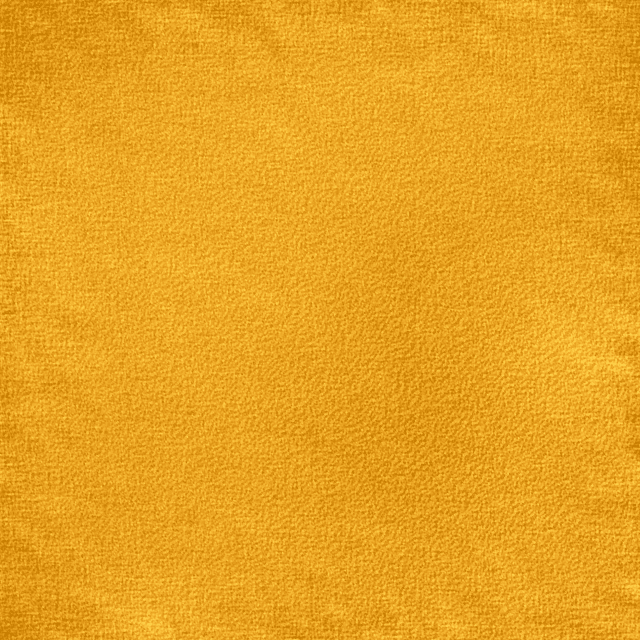
Give the GLSL for this texture, as a WebGL 2 fragment shader.

```glsl
#version 300 es
precision highp float;
// Golden embossed cloth: a fine crisp pebbled relief lit from the upper left,
// built from cellular bumps, over faint crossing threads and broad worn
// patches of light and shade. The summed tone indexes an amber colour ramp.

uniform vec2 u_resolution;
out vec4 fragColor;

vec3 hash3(vec2 cell) {
    vec3 q = fract(cell.xyx * vec3(0.1031, 0.1030, 0.0973));
    q += dot(q, q.yxz + 33.33);
    return fract((q.xxy + q.yzz) * q.zyx);
}

// Slope, along the light, of one random soft bump or dent per cell.
float relief(vec2 p, vec2 light) {
    vec2 cell = floor(p);
    float slope = 0.0;
    for (int y = -1; y <= 1; y++) {
        for (int x = -1; x <= 1; x++) {
            vec2 neighbour = cell + vec2(x, y);
            vec3 rnd = hash3(neighbour);
            vec2 d = p - neighbour - rnd.xy;
            slope += (2.0 * rnd.z - 1.0) * dot(d, light) * exp(-3.0 * dot(d, d));
        }
    }
    return slope;
}

// Soft elliptical patch.
float patchAt(vec2 p, vec2 center, vec2 size) {
    vec2 q = (p - center) / size;
    return exp(-dot(q, q));
}

// Layered sines, bent by one another, for cloudy unevenness.
float clouds(vec2 p) {
    float sum = 0.0, amp = 0.5;
    for (int i = 0; i < 5; i++) {
        p = mat2(0.8, 0.6, -0.6, 0.8) * p * 1.8 + 1.7;
        p += 0.6 * sin(p.yx * 1.3);
        sum += amp * sin(p.x) * sin(p.y);
        amp *= 0.7;
    }
    return sum;
}

// Amber ramp: 0 is the deepest shade, 5 the brightest highlight.
vec3 amber(float k) {
    return vec3(0.83 + 0.045 * k - 0.003 * k * k, 0.54 + 0.046 * k, 0.045 + 0.04 * k);
}

void main() {
    vec2 p = gl_FragCoord.xy / u_resolution;

    // Broad light and shade
    float tone = 2.34 + 0.46 * clouds(p * 3.0);
    tone += 1.6 * patchAt(p, vec2(0.93, 0.46), vec2(0.12, 0.09));
    tone += 0.5 * patchAt(p, vec2(0.25, 0.62), vec2(0.3, 0.25));
    tone += 1.0 * patchAt(p, vec2(0.24, 0.03), vec2(0.06, 0.05));
    tone -= 1.2 * patchAt(p, vec2(0.66, 0.36), vec2(0.15, 0.22));
    tone -= 1.9 * patchAt(p, vec2(0.03, 0.96), vec2(0.14, 0.11));
    tone -= 1.3 * patchAt(p, vec2(0.02, 0.04), vec2(0.12, 0.14));
    tone -= 1.1 * patchAt(p, vec2(1.0, 0.88), vec2(0.07, 0.2));

    // Worn border and blotches that strengthen towards it
    vec2 inset = min(p, 1.0 - p);
    float border = exp(-12.0 * min(inset.x, inset.y));
    tone -= 0.45 * border;
    tone += (0.8 + 3.0 * border) * relief(p * 28.0, vec2(0.5, 1.0));
    tone += (0.6 + 1.5 * border) * relief(p * 75.0, vec2(0.7, 0.7));

    // Pebbled grain with steep sides, deepest at the lower right
    float depth = 1.3 + 0.5 * patchAt(p, vec2(0.75, 0.3), vec2(0.35));
    tone += depth * tanh(9.0 * relief(p * 265.0, vec2(-0.7, 0.7)));

    // Fine speckle between the pebbles
    tone += 5.0 * relief(p * 390.0 + 5.7, vec2(0.8, 0.6));

    // Threads running across and along the cloth
    tone += (2.2 + 3.0 * border) * relief(p * vec2(45.0, 270.0) + 7.3, vec2(0.0, 1.0));
    tone += (1.8 + 2.0 * border) * relief(p * vec2(270.0, 45.0) + 3.1, vec2(-1.0, 0.0));

    fragColor = vec4(amber(clamp(tone, -0.9, 5.8)), 1.0);
}
```
